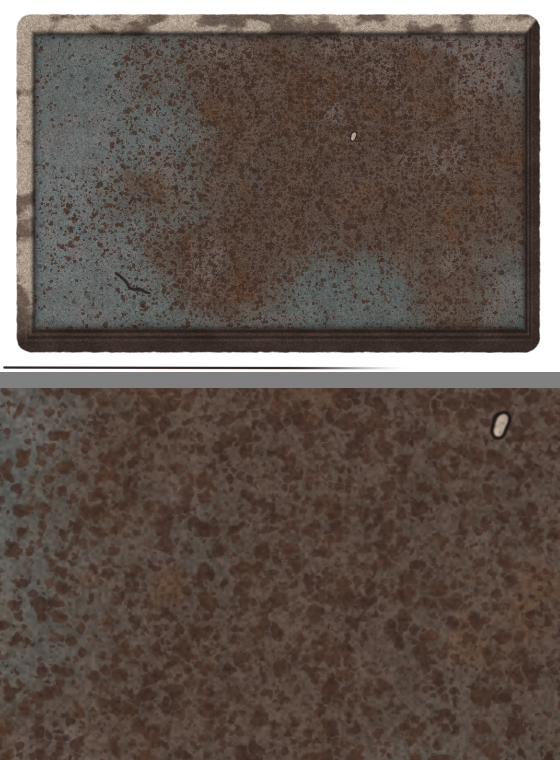
Top, the full canvas; bottom, a detail of the centre.
Reproduce this texture procedurally as a Shadertoy shader.

```glsl
const vec3 PAPER = vec3(1.0);
const vec3 STEEL = vec3(0.36, 0.385, 0.375);
const vec3 PALE_STEEL = vec3(0.45, 0.455, 0.46);
const vec3 STAIN = vec3(0.345, 0.285, 0.25);
const vec3 DUST = vec3(0.45, 0.41, 0.40);
const vec3 RUST = vec3(0.235, 0.165, 0.14);
const vec3 OCHRE = vec3(0.38, 0.26, 0.18);
const vec3 TAN = vec3(0.67, 0.61, 0.55);
const vec3 SHADOW = vec3(0.18, 0.14, 0.125);

float hash(vec2 p) {
    vec3 q = fract(vec3(p.xyx) * 0.1031);
    q += dot(q, q.yzx + 33.33);
    return fract((q.x + q.y) * q.z);
}

float noise(vec2 p) {
    vec2 i = floor(p), f = fract(p);
    f = f * f * (3.0 - 2.0 * f);
    return mix(mix(hash(i), hash(i + vec2(1, 0)), f.x),
               mix(hash(i + vec2(0, 1)), hash(i + vec2(1, 1)), f.x), f.y);
}

float fbm(vec2 p) {
    float sum = 0.0, amp = 0.5;
    for (int i = 0; i < 5; i++) {
        sum += amp * noise(p);
        p = mat2(1.6, 1.2, -1.2, 1.6) * p + 17.3;
        amp *= 0.5;
    }
    return sum / 0.97;
}

float blob(vec2 p, vec2 centre, vec2 size) {
    vec2 q = (p - centre) / size;
    return exp(-dot(q, q));
}

float roundBox(vec2 p, vec2 halfSize, float radius) {
    vec2 q = abs(p) - halfSize + radius;
    return length(max(q, 0.0)) + min(max(q.x, q.y), 0.0) - radius;
}

float segment(vec2 p, vec2 a, vec2 b) {
    vec2 d = b - a;
    return length(p - a - d * clamp(dot(p - a, d) / dot(d, d), 0.0, 1.0));
}

// Ragged round spots, one candidate per cell
float spots(vec2 p, float scale, float density, float seed) {
    vec2 q = p * scale + seed;
    q += 0.5 * (vec2(noise(q * 2.3), noise(q * 2.3 + 40.0)) - 0.5);
    float mask = 0.0;
    for (int y = -1; y <= 1; y++)
    for (int x = -1; x <= 1; x++) {
        vec2 cell = floor(q) + vec2(x, y);
        vec2 centre = cell + 0.15 + 0.7 * vec2(hash(cell + 3.1), hash(cell + 71.7));
        float radius = mix(0.2, 0.52, hash(cell + 29.4));
        float on = smoothstep(-0.04, 0.04, density - hash(cell + 53.9));
        mask = max(mask, on * (1.0 - smoothstep(radius - 0.16, radius + 0.1, length(q - centre))));
    }
    return mask;
}

// Where rust gathers, 0 to 1
float rustCover(vec2 p) {
    float cover = 0.14 + 0.65 * blob(p, vec2(1.17, 0.52), vec2(0.30, 0.26))
        + 0.55 * blob(p, vec2(0.63, 0.31), vec2(0.20, 0.17))
        + 0.40 * blob(p, vec2(0.68, 0.68), vec2(0.24, 0.22))
        + 0.45 * blob(p, vec2(0.98, 0.80), vec2(0.18, 0.16))
        + 0.30 * blob(p, vec2(0.36, 0.52), vec2(0.08, 0.10));
    return clamp(cover + 0.9 * (fbm(p * 5.0 + 8.0) - 0.5), 0.0, 1.0);
}

vec3 panel(vec2 p) {
    float cover = rustCover(p);
    float sheen = blob(p, vec2(0.15, 0.42), vec2(0.26, 0.40));
    float dusty = blob(p, vec2(1.22, 0.86), vec2(0.24, 0.13)) + 0.7 * blob(p, vec2(0.56, 0.87), vec2(0.14, 0.1));
    vec3 col = mix(STEEL, PALE_STEEL, 0.55 * sheen);
    col = mix(col, STAIN, smoothstep(0.15, 0.75, cover + 0.25 * p.x - 0.1));
    col = mix(col, DUST, 0.75 * dusty * smoothstep(0.3, 0.6, fbm(p * 11.0)));
    col = mix(col, DUST, 0.45 * smoothstep(0.60, 0.75, fbm(p * 9.0 + 31.0)));
    col = mix(col, OCHRE, 0.5 * smoothstep(0.58, 0.75, fbm(p * 14.0 + 5.0)) * smoothstep(0.2, 0.6, cover));
    vec3 rust = mix(RUST, OCHRE, 0.45 * noise(p * 55.0));
    col = mix(col, rust, 0.80 * spots(p, 62.0, cover * 0.85, 11.0));
    col = mix(col, rust, 0.75 * spots(p, 105.0, 0.10 + cover * 0.7, 57.0));
    col = mix(col, rust, 0.55 * spots(p, 180.0, 0.08 + cover * 0.4, 93.0));
    return col * (0.92 + 0.16 * fbm(p * 24.0));
}

// Light top and left slopes, dark right and bottom slopes; depth is 0 outside, 1 inside
vec3 bevel(vec2 p, float depth, float lit) {
    float wear = fbm(p * vec2(16.0, 24.0) + 3.0);
    vec3 light = mix(TAN, STAIN, 0.8 * smoothstep(0.48, 0.68, wear + 0.15 * (0.5 - depth)));
    light *= 1.0 - 0.6 * smoothstep(0.72, 1.0, depth);
    vec3 dark = mix(SHADOW, STAIN, 0.55 * wear);
    dark *= 1.0 + 0.22 * cos(depth * 25.0) * smoothstep(0.3, 0.6, depth);
    return mix(dark, light, lit);
}

void mainImage(out vec4 fragColor, in vec2 fragCoord) {
    vec2 p = fragCoord / iResolution.y;
    float px = 1.0 / iResolution.y;
    float ragged = 0.004 * (fbm(p * 70.0) - 0.5);

    // Depth into each slope, in slope widths
    vec2 low = (p - vec2(0.045, 0.053)) / vec2(0.049, 0.064);
    vec2 high = (vec2(1.451, 0.961) - p) / vec2(0.041, 0.055);
    float litDepth = min(low.x, high.y), darkDepth = min(high.x, low.y);
    float depth = min(litDepth, darkDepth);
    float lit = smoothstep(-0.15, 0.15, darkDepth - litDepth) * smoothstep(0.07, 0.20, p.y);

    vec3 col = mix(bevel(p, depth, lit), panel(p), smoothstep(0.94, 1.08, depth + ragged * 20.0));
    col *= 1.0 - 0.3 * exp(-abs(depth - 1.05) * 7.0);

    // Twig and loose flakes
    vec2 bent = p + 0.008 * (vec2(noise(p * 45.0), noise(p * 45.0 + 9.0)) - 0.5);
    float twig = min(segment(bent, vec2(0.315, 0.265), vec2(0.350, 0.228)),
                     segment(bent, vec2(0.350, 0.228), vec2(0.400, 0.212)));
    col = mix(col, SHADOW * 0.8, 0.85 * (1.0 - smoothstep(0.001, 0.004 + px, twig)));
    float flake = segment(bent, vec2(0.948, 0.630), vec2(0.951, 0.638));
    col = mix(col, SHADOW * 0.7, 1.0 - smoothstep(0.006, 0.008 + px, flake));
    col = mix(col, TAN, 1.0 - smoothstep(0.003, 0.005 + px, flake));

    // Fine metallic grain
    float grain = noise(p * 340.0) + 0.6 * noise(p * 210.0 + 19.0) - 0.8;
    col *= 1.0 + 0.24 * grain;

    // Cut-out plate and thin line on the white ground
    float edge = roundBox(p - vec2(0.748, 0.507), vec2(0.703, 0.454), 0.04) + ragged;
    float line = segment(p, vec2(0.012, 0.012), vec2(1.11, 0.010));
    float ink = (1.0 - smoothstep(0.001, 0.001 + 1.5 * px, line)) * (1.0 - smoothstep(0.75, 1.11, p.x));
    vec3 ground = mix(PAPER, SHADOW, ink);
    fragColor = vec4(mix(col, ground, smoothstep(-px, px, edge)), 1.0);
}
```
